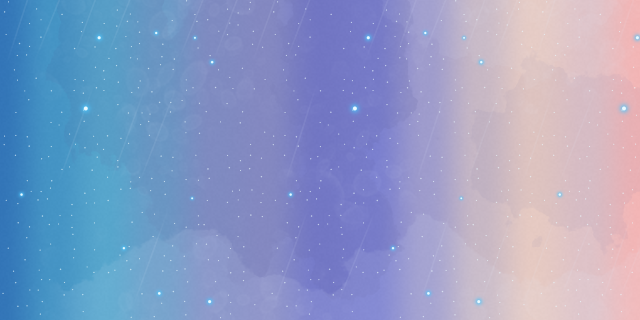
A WebGL 2 fragment shader for this background:

```glsl
#version 300 es
precision highp float;
uniform vec2 u_resolution;
out vec4 outColor;

#define STAR_PERIOD 0.841
#define HERO_STAR vec2(0.268, 0.661)
#define STAR_GLOW vec3(0.30, 0.78, 1.0)
#define WASH_DARK vec3(0.40, 0.40, 0.68)
#define WASH_LIGHT vec3(0.90, 0.94, 1.0)
#define DARK_AMOUNT 0.13
#define LIGHT_AMOUNT 0.10
#define BLOT_AMOUNT 0.055
#define SCRATCH_AMOUNT 0.08

// Horizontal colour stops, evenly spaced from left to right
const vec3 STOPS[13] = vec3[13](
  vec3(.20, .46, .72), vec3(.27, .58, .77), vec3(.34, .65, .80),
  vec3(.42, .61, .78), vec3(.51, .56, .77), vec3(.53, .55, .77),
  vec3(.46, .48, .79), vec3(.48, .50, .81), vec3(.62, .61, .80),
  vec3(.78, .72, .77), vec3(.90, .79, .76), vec3(.87, .76, .78),
  vec3(.95, .71, .71));

vec3 hash3(vec2 p) {
  vec3 q = fract(p.xyx * vec3(.1031, .1030, .0973));
  q += dot(q, q.yxz + 33.33);
  return fract((q.xxy + q.yzz) * q.zyx);
}

float noise(vec2 p) {
  vec2 i = floor(p), f = fract(p);
  f = f * f * (3.0 - 2.0 * f);
  return mix(mix(hash3(i).x, hash3(i + vec2(1, 0)).x, f.x),
             mix(hash3(i + vec2(0, 1)).x, hash3(i + vec2(1, 1)).x, f.x), f.y);
}

float fbm(vec2 p) {
  float sum = 0.0, amp = 0.5;
  for (int i = 0; i < 5; i++) {
    sum += amp * noise(p);
    p = mat2(.8, .6, -.6, .8) * p * 2.1 + 7.3;
    amp *= 0.5;
  }
  return sum;
}

vec3 gradient(float x) {
  float t = clamp(x, 0.0, 0.9999) * 12.0;
  int i = int(t);
  return mix(STOPS[i], STOPS[i + 1], smoothstep(0.0, 1.0, fract(t)));
}

// Elliptic stain with a ragged rim
float stain(vec2 p, vec2 center, vec2 radius, float rough) {
  float d = length((p - center) / radius) - 1.0 + rough;
  return 1.0 - smoothstep(-0.03, 0.03, d);
}

// Overlapping translucent ovals, one per cell
float blots(vec2 p, float cells) {
  vec2 g = p * cells, id = floor(g);
  float sum = 0.0;
  for (int k = 0; k < 9; k++) {
    vec2 cell = id + vec2(k % 3, k / 3) - 1.0;
    vec3 h = hash3(cell + cells), s = hash3(cell + 71.0);
    vec2 d = g - cell - h.xy;
    d = vec2(d.x + d.y * (s.x - 0.5), d.y) * vec2(1.0, 0.65 + 0.6 * s.y);
    float r = 0.12 + 0.38 * s.z, edge = 1.5 * cells / u_resolution.y;
    float fill = 1.0 - smoothstep(r - edge, r + edge, length(d));
    sum += step(0.45, h.z) * fill * (0.5 + 0.5 * smoothstep(0.5, 1.0, length(d) / r));
  }
  return min(sum, 1.6);
}

// Thin slanted strokes in long cells
float scratches(vec2 p) {
  vec2 g = vec2(p.x - 0.36 * p.y, p.y) * vec2(9.0, 2.6);
  vec3 h = hash3(floor(g) + 19.0);
  vec2 f = fract(g);
  float axis = 0.25 + 0.5 * h.x + (h.y - 0.5) * 0.35 * (f.y - 0.5);
  float line = 1.0 - smoothstep(0.008, 0.04, abs(f.x - axis));
  return line * step(0.5, h.z) * smoothstep(0.05, 0.4, f.y) * smoothstep(0.95, 0.6, f.y);
}

// Core in x, halo in y
vec2 star(float d, float radius) {
  float px = 0.7 / u_resolution.y;
  return vec2(1.0 - smoothstep(max(radius - px, 0.0), radius + px, d), exp(-d * d / (radius * radius * 5.0)));
}

vec2 starLayer(vec2 p, float count, float density, float radius) {
  vec2 g = p * count / STAR_PERIOD, id = floor(g);
  id.x = mod(id.x, count);
  vec3 h = hash3(id + count * 3.0);
  float size = radius * (0.6 + 0.6 * hash3(id + 41.0).x);
  float d = length(fract(g) - 0.2 - 0.6 * h.xy) * STAR_PERIOD / count;
  return star(d, size) * step(h.z, density);
}

void main() {
  vec2 p = gl_FragCoord.xy / u_resolution.y;
  float aspect = u_resolution.x / u_resolution.y;
  p.x *= 2.0 / aspect;
  vec3 col = gradient(p.x * 0.5);

  // Broad dark stains
  float rough = (fbm(p * 9.0) - 0.48) * 1.1;
  float dark = stain(p, vec2(.37, .80), vec2(.19, .34), rough) * 0.8;
  dark = max(dark, stain(p, vec2(.72, .62), vec2(.28, .42), rough) * 0.6);
  dark = max(dark, stain(p, vec2(1.08, .82), vec2(.22, .32), rough));
  dark = max(dark, stain(p, vec2(1.07, .34), vec2(.17, .23), rough) * 0.8);
  dark = max(dark, stain(p, vec2(1.78, .53), vec2(.34, .25), rough) * 0.45);
  col = mix(col, min(col, mix(col * 0.88, WASH_DARK, 0.45)), dark * DARK_AMOUNT * 2.0);

  // Pale wash along the foot and at the upper right
  float foot = 0.20 + 0.09 * cos(8.27 * (p.x - 0.58)) + rough * 0.16;
  float light = (1.0 - smoothstep(-0.008, 0.008, p.y - foot)) * smoothstep(0.12, 0.25, p.x);
  light = max(light, 0.6 * stain(p, vec2(1.55, .98), vec2(.33, .21), rough));
  col = mix(col, WASH_LIGHT, light * LIGHT_AMOUNT);

  // Blots, scratches and grain
  float cover = smoothstep(0.40, 0.60, fbm(p * 4.0 + 12.0)) * smoothstep(0.02, 0.25, p.x);
  float spots = blots(p, 11.0) + 0.6 * blots(p + 3.7, 22.0);
  col = mix(col, WASH_LIGHT, cover * spots * BLOT_AMOUNT);
  col = mix(col, WASH_LIGHT, scratches(p) * SCRATCH_AMOUNT);
  col += (noise(p * 190.0) - 0.5) * 0.012;

  // Stars repeat sideways
  vec2 tiny = starLayer(p, 24.0, 0.38, 0.0017);
  vec2 bright = starLayer(p, 6.0, 0.35, 0.0040);
  vec2 offset = p - HERO_STAR;
  offset.x -= STAR_PERIOD * round(offset.x / STAR_PERIOD);
  bright = max(bright, star(length(offset), 0.0062));
  col = mix(col, STAR_GLOW, bright.y * 0.75);
  col = mix(col, vec3(0.92, 0.98, 1.0), max(bright.x, tiny.x * 0.65));
  outColor = vec4(clamp(col, 0.0, 1.0), 1.0);
}
```
